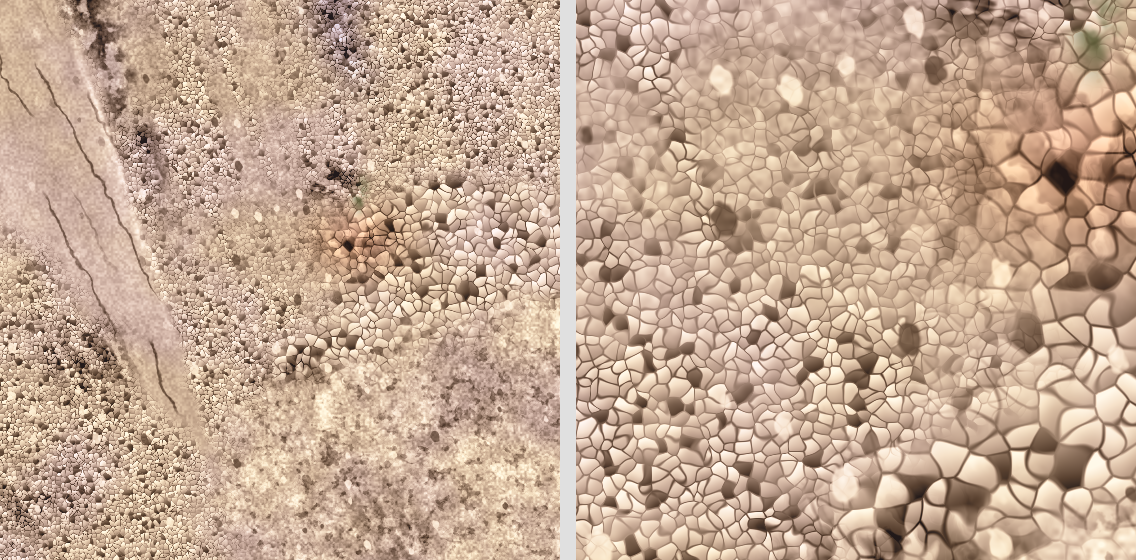
Left, the full canvas; right, a detail of the centre.
Write a three.js fragment shader that draws this texture.

```glsl
// Eroded hillside from above: cracked sand, streaked scree, stones, pale dirt and brush.
varying vec2 vUv;
const vec3 BLACK = vec3(0.13, 0.10, 0.10);
const vec3 UMBER = vec3(0.34, 0.25, 0.19);
const vec3 BROWN = vec3(0.51, 0.41, 0.34);
const vec3 TAN = vec3(0.76, 0.65, 0.58);
const vec3 SAND = vec3(0.86, 0.76, 0.68);
const vec3 CREAM = vec3(0.96, 0.89, 0.81);
const vec3 LEAF = vec3(0.30, 0.32, 0.17);
const vec2 ALONG = vec2(0.324, -0.946);  // downhill
const vec2 ACROSS = vec2(0.946, 0.324);
const vec2 CRACK_ACROSS = vec2(0.89, 0.46);
const vec2 LIGHT = vec2(-0.35, 0.94);
const float FINE = 125.0;                // stones per canvas width
const float COARSE = 62.0;
const float CRACK_GAP = 0.052;
const float SAND_EDGE = 0.428;

float hash(vec2 p) {
  vec3 q = fract(p.xyx * 0.1031);
  q += dot(q, q.yzx + 33.33);
  return fract((q.x + q.y) * q.z);
}
vec2 hash2(vec2 p) { return vec2(hash(p), hash(p + 71.7)); }
float noise(vec2 p) {
  vec2 i = floor(p), f = fract(p);
  f = f * f * (3.0 - 2.0 * f);
  return mix(mix(hash(i), hash(i + vec2(1, 0)), f.x),
             mix(hash(i + vec2(0, 1)), hash(i + vec2(1, 1)), f.x), f.y);
}
float fbm(vec2 p) {
  float sum = 0.0, amp = 0.53;
  for (int i = 0; i < 4; i++) {
    sum += amp * noise(p);
    p = mat2(1.6, 1.2, -1.2, 1.6) * p + 9.1;
    amp *= 0.5;
  }
  return sum;
}
// Soft elliptical area and soft stripe, 1 at the centre
float area(vec2 uv, float x, float y, float w, float h) {
  vec2 d = (uv - vec2(x, y)) / vec2(w, h);
  return exp(-dot(d, d));
}
float band(float x, float w) { return exp(-x * x / (w * w)); }

// Tone of packed stones with lit tops and shadowed gaps
float gravel(vec2 uv, float density) {
  vec2 p = uv * density, offset = vec2(0.0);
  p += 0.7 * vec2(noise(p * 0.9), noise(p * 0.9 + 17.0));
  float first = 8.0, second = 8.0, id = 0.0;
  for (int j = -1; j <= 1; j++)
  for (int i = -1; i <= 1; i++) {
    vec2 cell = floor(p) + vec2(i, j);
    vec2 r = p - cell - 0.08 - 0.84 * hash2(cell);
    float d = length(r) * (0.8 + 0.4 * hash(cell + 3.7));
    second = min(second, max(first, d));
    if (d < first) { first = d; offset = r; id = hash(cell + 7.3); }
  }
  float top = 0.66 + 0.29 * id + 0.26 * dot(offset, LIGHT) - 0.32 * step(id, 0.1);
  return mix(0.24 + 0.4 * noise(uv * 45.0), top, smoothstep(0.0, 0.2, second - first));
}
// Sparse loose rocks: x = coverage, y = tone
vec2 looseRocks(vec2 p) {
  vec2 cell = floor(p), r = fract(p) - 0.3 - 0.4 * hash2(cell);
  float size = 0.06 + 0.13 * hash(cell + 5.1);
  float d = length(vec2(dot(r, ACROSS), dot(r, ALONG) * 0.7)) + 0.07 * noise(p * 9.0) - 0.035;
  float cover = smoothstep(size + 0.03, size - 0.03, d) * step(0.83, hash(cell + 2.9));
  return vec2(cover, mix(0.32, 0.97, step(0.3, hash(cell + 8.3))));
}
float rise(float a, float b, float t) { return clamp((t - a) / (b - a), 0.0, 1.0); }
vec3 earthColour(float t) {
  vec3 c = mix(BLACK, UMBER, rise(0.10, 0.27, t));
  c = mix(c, BROWN, rise(0.27, 0.43, t));
  c = mix(c, TAN, rise(0.43, 0.67, t));
  c = mix(c, SAND, rise(0.67, 0.78, t));
  c = mix(c, CREAM, rise(0.78, 0.90, t));
  return mix(c, vec3(1.0, 0.98, 0.94), rise(0.90, 1.02, t));
}

void main() {
  vec2 uv = vUv, slope = vec2(dot(uv, ACROSS), dot(uv, ALONG));
  float broad = fbm(uv * 7.0), rough = fbm(uv * 38.0), grain = noise(uv * 260.0) - 0.5;
  float streak = fbm(slope * vec2(34.0, 5.0) + 4.0), wobble = 0.05 * (broad + rough - 1.0);
  // Zones
  float sand = smoothstep(0.015, -0.015, slope.x - SAND_EDGE + wobble * 0.6)
             * smoothstep(-0.05, 0.05, uv.y - 0.62 + 1.2 * uv.x + wobble * 2.0);
  float scree = smoothstep(0.92, 0.68, slope.x + wobble) * smoothstep(0.38, 0.68, uv.y);
  float dirt = smoothstep(-0.05, 0.06, 0.12 + 0.36 * uv.x - uv.y + wobble * 2.0)
             * smoothstep(0.32, 0.46, uv.x + wobble);
  float coarse = area(uv, 0.83, 0.53, 0.26, 0.15) + 0.6 * area(uv, 0.6, 0.34, 0.13, 0.07);
  // Stones, thinned out where fine soil covers them
  float tone = mix(gravel(uv, FINE), gravel(uv + 3.0, COARSE), smoothstep(0.35, 0.6, coarse + rough * 0.3));
  float soil = 0.67 + 0.3 * (streak - 0.5) + 0.25 * (rough - 0.5) + 0.26 * grain;
  tone = mix(tone, soil, 0.85 * scree * smoothstep(0.3, 0.62, streak + 0.3 * broad - 0.15));
  // Pale dirt with fissures
  float fissure = smoothstep(0.05, 0.0, abs(fbm(uv * 19.0 + 2.0) - 0.5)) * smoothstep(0.4, 0.6, rough);
  float pale = 0.76 + 0.45 * (broad - 0.5) + 0.55 * (rough - 0.5) + 0.3 * grain;
  pale -= 0.22 * fissure + 0.28 * smoothstep(0.6, 0.72, fbm(uv * 75.0));
  tone = mix(tone, pale, dirt * 0.85);
  // Smooth sand with downhill cracks
  float bed = 0.745 + 0.2 * (streak - 0.5) + 0.12 * (rough - 0.5) + 0.16 * grain;
  float lane = dot(uv, CRACK_ACROSS) / CRACK_GAP + 0.7 * broad + 0.35 * rough;
  float crack = smoothstep(0.0036, 0.0006, abs(fract(lane) - 0.5) * CRACK_GAP);
  bed -= 0.36 * crack * smoothstep(0.42, 0.6, noise(vec2(floor(lane) * 5.3, slope.y * 9.0)));
  tone = mix(tone, bed, sand);
  tone += 0.3 * streak * band(slope.x - SAND_EDGE - wobble * 0.3, 0.007) * smoothstep(0.25, 0.5, uv.y);
  // Dark mineral seams, outcrop and brush
  float seam = band(slope.x + wobble - 0.475, 0.032) * smoothstep(0.42, 1.0, uv.y);
  float violet = band(slope.x + wobble - 0.885, 0.05) * smoothstep(0.76, 0.96, uv.y);
  tone -= (0.5 * seam + 0.3 * violet) * smoothstep(0.38, 0.58, fbm(uv * 60.0 + 5.0));
  float outcrop = area(uv, 0.64, 0.57, 0.08, 0.06);
  float brush = area(uv, 0.17, 0.36, 0.09, 0.07) + area(uv, 0.0, 0.09, 0.12, 0.08)
              + area(uv, 0.52, 0.33, 0.07, 0.035) + 0.8 * area(uv, 0.7, 0.05, 0.1, 0.06);
  float stems = fbm(slope.yx * vec2(24.0, 80.0) + rough * 3.0);
  tone -= (brush * 0.36 + outcrop * 0.3) * smoothstep(0.32, 0.65, stems);
  tone -= 0.6 * area(uv, 0.59, 0.675, 0.05, 0.035) * smoothstep(0.52, 0.62, fbm(uv * vec2(32.0, 58.0)));
  // Loose rocks and colour casts
  vec2 rock = looseRocks(uv * 25.0);
  tone = mix(tone, rock.y + 0.1 * grain, rock.x * (0.85 - 0.5 * sand));
  vec3 colour = earthColour(tone) * mix(vec3(1.0, 0.985, 1.02), vec3(1.01, 1.0, 0.95), rise(0.35, 0.65, broad));
  colour *= mix(vec3(1.0), vec3(0.92, 0.93, 1.12), min(violet + 0.4 * seam, 1.0));
  colour *= mix(vec3(1.0), vec3(1.05, 0.94, 0.86), outcrop);
  colour = mix(colour, LEAF, area(uv, 0.645, 0.652, 0.014, 0.026) * smoothstep(0.25, 0.55, rough));
  gl_FragColor = vec4(clamp(colour, 0.0, 1.0), 1.0);
}
```
